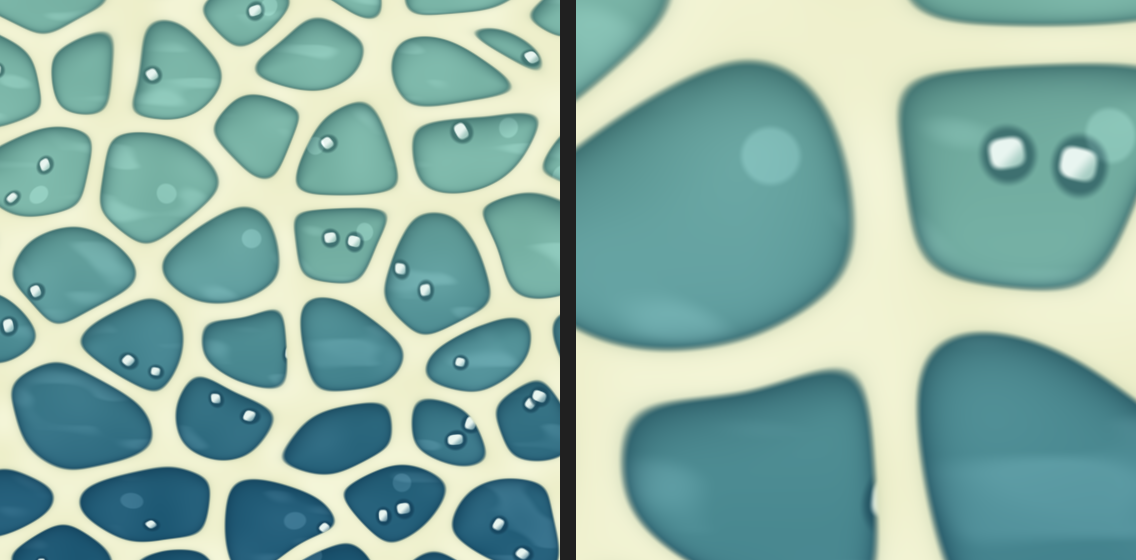
Left: the whole. Right: its middle third, enlarged.
A three.js fragment shader for this pattern:

```glsl
// Plant tissue: rounded teal cells between cream walls, blue below, green above.
// A jittered, weighted Voronoi diagram is inset and its corners rounded with a
// soft minimum; rims, tints and small bright grains are added inside each cell.
varying vec2 vUv;

const vec3 CREAM = vec3(0.96, 0.965, 0.85);
const vec3 WALL_SHADE = vec3(0.78, 0.83, 0.72);
const vec3 LIGHT_TEAL = vec3(0.48, 0.71, 0.655);
const vec3 MID_TEAL = vec3(0.30, 0.55, 0.585);
const vec3 DEEP_BLUE = vec3(0.13, 0.36, 0.47);
const vec3 RIM_GREEN = vec3(0.22, 0.41, 0.40);
const vec3 RIM_BLUE = vec3(0.07, 0.25, 0.35);
const vec3 GRAIN_WHITE = vec3(0.91, 0.96, 0.94);

const vec2 CELL = vec2(0.162, 0.158);  // lattice pitch in squeezed space
const float SQUEEZE = 0.8;             // makes cells wider than tall
const float JITTER = 0.72;
const float WEIGHT = 0.005;            // spread of cell sizes
const float WALL = 0.012;              // half width of a wall
const float ROUNDING = 70.0;           // lower gives rounder corners
const float SOFT = 0.0025;             // edge softness

vec2 hash2(vec2 p) {
  vec3 h = fract(p.xyx * vec3(0.1031, 0.1030, 0.0973));
  h += dot(h, h.yzx + 33.33);
  return fract((h.xx + h.yz) * h.zy);
}

float noise(vec2 p) {
  vec2 i = floor(p), f = fract(p);
  f = f * f * (3.0 - 2.0 * f);
  float low = mix(hash2(i).x, hash2(i + vec2(1.0, 0.0)).x, f.x);
  float high = mix(hash2(i + vec2(0.0, 1.0)).x, hash2(i + 1.0).x, f.x);
  return mix(low, high, f.y);
}

// Site position in xy, size weight in z
vec3 cellSite(vec2 id) {
  vec2 h = hash2(id + 41.0);
  float stagger = 0.5 * mod(id.y, 2.0) - 0.25;
  vec2 pos = id + 0.5 + vec2(stagger, 0.0) + JITTER * (h - 0.5);
  return vec3(pos * CELL, WEIGHT * hash2(id + 87.0).x);
}

float powerDistance(vec2 p, vec3 site) {
  vec2 v = p - site.xy;
  return dot(v, v) - site.z;
}

vec3 tissueTint(float y) {
  vec3 c = mix(DEEP_BLUE, MID_TEAL, smoothstep(0.04, 0.40, y));
  return mix(c, LIGHT_TEAL, smoothstep(0.31, 0.66, y));
}

// Lays one rounded, slightly square grain with a dark halo over the colour
vec3 addGrain(vec3 base, vec2 v, vec2 rnd, float strength, vec3 halo) {
  float a = rnd.x * 6.2832;
  vec2 r = abs(mat2(cos(a), -sin(a), sin(a), cos(a)) * v);
  r.x *= 1.0 + 0.3 * rnd.y;
  float d = pow(dot(r * r, r), 1.0 / 3.0);
  float radius = mix(0.010, 0.015, rnd.y);
  float ring = 1.0 - smoothstep(radius, radius + 0.007, length(v + vec2(-0.001, 0.001)));
  float core = 1.0 - smoothstep(radius - 0.005, radius, d);
  vec3 white = mix(GRAIN_WHITE, base, 0.55 * smoothstep(-0.002, 0.014, v.x - v.y));
  base = mix(base, halo, 0.8 * ring * strength);
  return mix(base, white, core * strength);
}

void main() {
  // Gently bent, squeezed coordinates
  vec2 bend = vec2(noise(vUv * 7.0), noise(vUv * 7.0 + 23.0)) - 0.5;
  vec2 p = (vUv + 0.035 * bend) * vec2(SQUEEZE, 1.0);
  vec2 base = floor(p / CELL);

  // Owning cell
  float best = 1e3;
  vec2 owner = base;
  for (int j = -2; j <= 2; j++) for (int i = -2; i <= 2; i++) {
    vec2 id = base + vec2(float(i), float(j));
    float d = powerDistance(p, cellSite(id));
    if (d < best) { best = d; owner = id; }
  }
  vec3 site = cellSite(owner);

  // Soft minimum of border distances, with the blended outward direction
  float sum = 1e-9;
  vec2 outward = vec2(0.0);
  for (int j = -2; j <= 2; j++) for (int i = -2; i <= 2; i++) {
    if (i == 0 && j == 0) continue;
    vec3 other = cellSite(owner + vec2(float(i), float(j)));
    vec2 span = other.xy - site.xy;
    float gap = max(length(span), 0.01);
    float e = exp(-ROUNDING * (powerDistance(p, other) - best) / (2.0 * gap));
    sum += e;
    outward += e * span / gap;
  }
  outward /= sum;
  float wall = WALL + 0.006 * (noise(vUv * 9.0 + 5.0) - 0.5);
  float inner = -log(sum) / ROUNDING - wall;

  // Cell body: vertical tint, lighter floor, faint mottling and streaks
  vec2 rnd = hash2(owner + 7.0);
  vec2 local = (p - site.xy) / vec2(SQUEEZE, 1.0);
  vec3 body = tissueTint(vUv.y + 0.12 * (rnd.x - 0.5) - 0.5 * local.y);
  body += 0.05 * (noise(vUv * 14.0) - 0.5);
  body += 0.07 * smoothstep(0.68, 0.9, noise(vec2(vUv.x * 12.0 + vUv.y * 9.0, vUv.y * 34.0)));

  // Rim: thin outline all round, deep shadow under the upper edge
  vec3 rim = mix(RIM_BLUE, RIM_GREEN, smoothstep(0.1, 0.75, vUv.y));
  float depth = mix(0.004, 0.013, smoothstep(-0.3, 0.9, outward.y - 0.3 * outward.x));
  body = mix(body, rim, 0.85 * exp(-max(inner, 0.0) / depth));

  // Grains, commoner low down, and one pale bubble
  for (int k = 0; k < 3; k++) {
    vec2 h = hash2(owner + 19.0 * float(k + 1));
    vec2 g = hash2(owner + 31.0 * float(k + 1) + 3.0);
    vec2 v = local - (h - 0.5) * vec2(0.11, 0.08);
    float present = step(g.x, mix(0.68, 0.32, vUv.y - local.y));
    if (k < 2) body = addGrain(body, v, g, present, rim);
    else body += 0.09 * present * (1.0 - smoothstep(0.014, 0.019, length(v)));
  }

  // Cream wall, shaded close to each cell
  vec3 wallColor = mix(CREAM, WALL_SHADE, 0.75 * exp(min(inner, 0.0) / 0.0028));
  wallColor -= vec3(0.03, 0.03, 0.06) * noise(vUv * 16.0 + 50.0);
  gl_FragColor = vec4(mix(wallColor, body, smoothstep(-SOFT, SOFT, inner)), 1.0);
}
```
